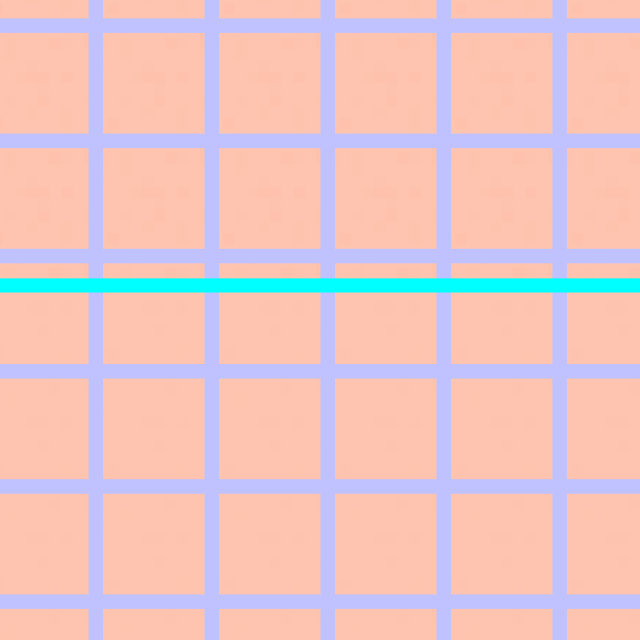
Reproduce this pattern procedurally as a Shadertoy shader.

```glsl
// Peach tiles divided by a lavender grid, crossed by one cyan horizontal bar.

const vec3 TILE_COLOR = vec3(1.00, 0.77, 0.69);
const vec3 LINE_COLOR = vec3(0.75, 0.76, 1.00);
const vec3 BAR_COLOR  = vec3(0.00, 1.00, 1.00);

const vec2  GRID_PERIOD = vec2(0.1812, 0.1800);  // spacing of line centres
const vec2  GRID_ORIGIN = vec2(0.1497, 0.0599);  // centre of one crossing
const float LINE_WIDTH  = 0.0227;
const float BAR_CENTER  = 0.5540;
const float BAR_WIDTH   = 0.0221;

const float BLOCKS_PER_TILE = 10.0;
const vec3  MOTTLE_TINT  = vec3(0.006, 0.010, 0.018);
const float MOTTLE_BELOW = 0.45;                 // mottle strength under the bar
const float MOTTLE_ABOVE = 1.0;                  // mottle strength over the bar

float hash21(vec2 p) {
    vec3 q = fract(vec3(p.xyx) * 0.1031);
    q += dot(q, q.yzx + 33.33);
    return fract((q.x + q.y) * q.z);
}

// Coverage of a band, given the distance from its centre line
float band(float dist, float width, float pixel) {
    return clamp((0.5 * width - dist) / pixel + 0.5, 0.0, 1.0);
}

// Faint square blotches, the same in every column
vec3 mottle(vec2 cell, float height) {
    vec2 block = floor(cell * BLOCKS_PER_TILE);
    float blotch = smoothstep(0.6, 1.0, hash21(block + 7.0));
    float strength = mix(MOTTLE_BELOW, MOTTLE_ABOVE, step(BAR_CENTER, height));
    return MOTTLE_TINT * blotch * strength;
}

void mainImage(out vec4 fragColor, in vec2 fragCoord) {
    float pixel = 1.0 / iResolution.y;
    vec2 uv = fragCoord * pixel;

    // Repeating cell, with a line centre at each of its edges
    vec2 cell = fract((uv - GRID_ORIGIN) / GRID_PERIOD);
    vec2 lineDist = min(cell, 1.0 - cell) * GRID_PERIOD;

    // Tiles, then grid lines, then the bar on top
    vec3 color = TILE_COLOR - mottle(cell, uv.y);
    float grid = max(band(lineDist.x, LINE_WIDTH, pixel),
                     band(lineDist.y, LINE_WIDTH, pixel));
    color = mix(color, LINE_COLOR, grid);
    color = mix(color, BAR_COLOR, band(abs(uv.y - BAR_CENTER), BAR_WIDTH, pixel));

    fragColor = vec4(color, 1.0);
}
```
